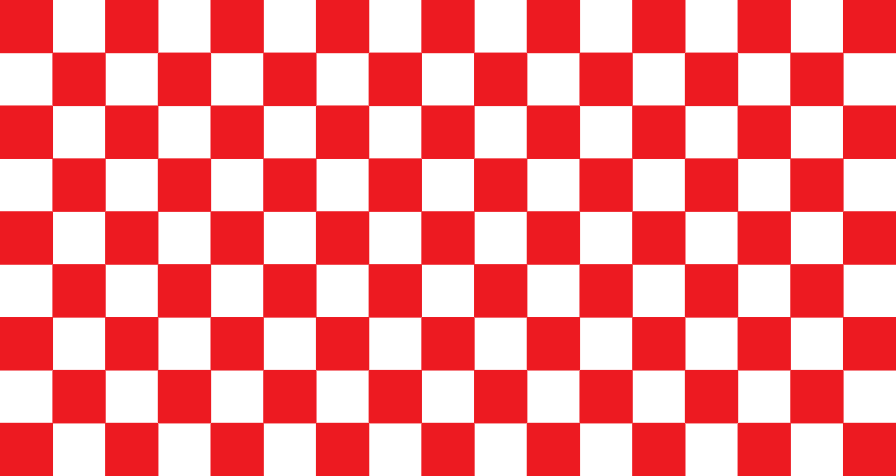
A WebGL 2 fragment shader for this pattern:

```glsl
#version 300 es
precision highp float;

uniform vec2 u_resolution;
out vec4 fragColor;

const vec2 CELLS = vec2(17.0, 9.0);
const vec3 RED = vec3(0.93, 0.10, 0.13);
const vec3 WHITE = vec3(1.0);
const float RED_SPREAD = 0.006; // overlap of red onto white, in cells

// Distance to the nearest inner grid line, in cells
float gridDistance(vec2 p, vec2 cells) {
    vec2 line = clamp(round(p), vec2(1.0), cells - 1.0);
    vec2 d = abs(p - line);
    return min(d.x, d.y);
}

// Signed distance to the checks: negative on even cells
float checkerDistance(vec2 p, vec2 cells) {
    vec2 cell = floor(p);
    float parity = mod(cell.x + cell.y, 2.0);
    return gridDistance(p, cells) * (2.0 * parity - 1.0);
}

// Edge coverage smoothed over one pixel
float coverage(float dist, float pixel) {
    return clamp(0.5 - dist / pixel, 0.0, 1.0);
}

void main() {
    vec2 p = gl_FragCoord.xy / u_resolution * CELLS;
    float pixel = CELLS.y / u_resolution.y;

    float red = coverage(checkerDistance(p, CELLS) - RED_SPREAD, pixel);
    fragColor = vec4(mix(WHITE, RED, red), 1.0);
}
```
